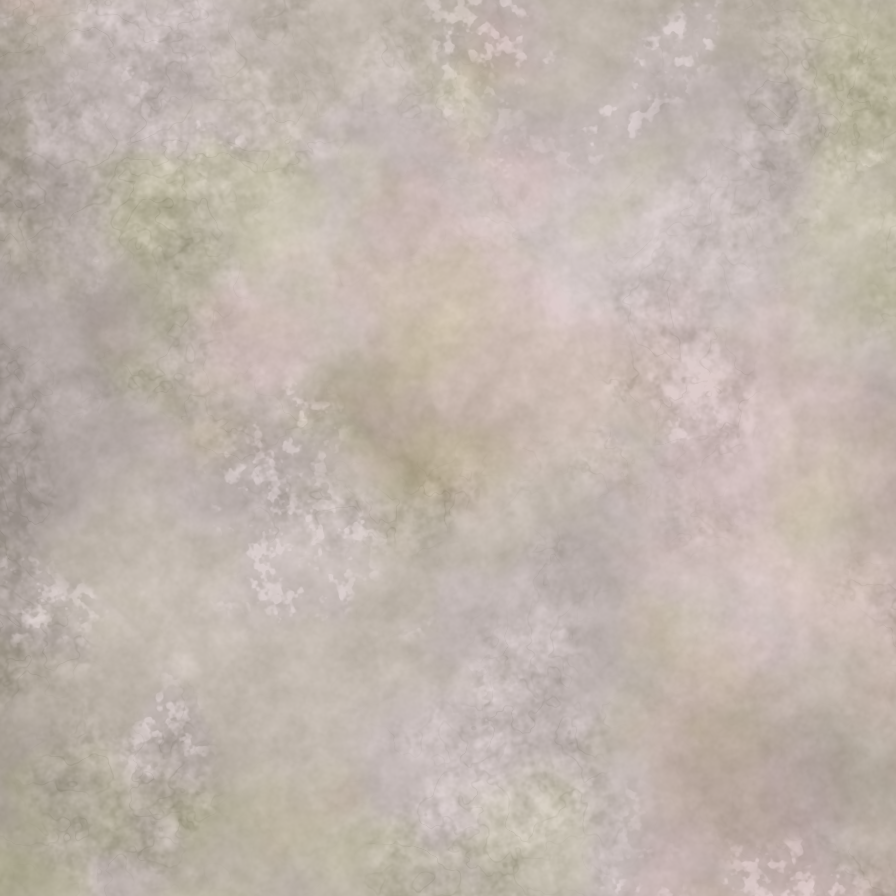
Give the GLSL for this texture, as a Shadertoy shader.

```glsl
// Weathered warm-grey plaster with cloudy stains, crackled patches and pale flakes.

const vec3 SHADE = vec3(0.640, 0.608, 0.560);
const vec3 CHALK = vec3(0.800, 0.762, 0.728);
const vec3 OLIVE_SHIFT = vec3(-0.012, 0.004, -0.045);
const vec3 ROSE_SHIFT = vec3(0.014, -0.014, -0.012);
const vec3 LILAC_SHIFT = vec3(0.008, 0.002, 0.032);

float hash(vec2 p) {
    vec3 q = fract(vec3(p.xyx) * 0.1031);
    q += dot(q, q.yzx + 33.33);
    return fract((q.x + q.y) * q.z);
}

float valueNoise(vec2 p) {
    vec2 cell = floor(p);
    vec2 f = fract(p);
    f = f * f * f * (f * (f * 6.0 - 15.0) + 10.0);
    float bottom = mix(hash(cell), hash(cell + vec2(1, 0)), f.x);
    float top = mix(hash(cell + vec2(0, 1)), hash(cell + vec2(1, 1)), f.x);
    return mix(bottom, top, f.y);
}

// Fractal noise, normalised to 0..1; each octave is turned to hide the grid.
float fbm(vec2 p, int octaves, float gain) {
    mat2 turn = mat2(0.8, 0.6, -0.6, 0.8);
    float sum = 0.0, total = 0.0, weight = 1.0;
    for (int i = 0; i < octaves; i++) {
        sum += weight * valueNoise(p);
        total += weight;
        weight *= gain;
        p = turn * p * 2.03 + 17.3;
    }
    return sum / total;
}

// Soft irregular patches covering part of the canvas.
float patches(vec2 p, float low, float high) {
    return smoothstep(low, high, fbm(p, 4, 0.55));
}

// Thin wandering lines along the mid level of a noise field.
float veins(vec2 p, float width) {
    float level = abs(fbm(p, 3, 0.55) - 0.5);
    return 1.0 - smoothstep(0.0, width, level);
}

void mainImage(out vec4 fragColor, in vec2 fragCoord) {
    vec2 uv = fragCoord / iResolution.xy;
    vec2 warp = vec2(fbm(uv * 7.0 + 3.1, 3, 0.5), fbm(uv * 7.0 + 41.7, 3, 0.5)) - 0.5;
    vec2 p = uv + 0.07 * warp;

    // Broad clouds, slightly wider than tall
    float clouds = fbm(p * vec2(4.2, 5.2) + 8.4, 5, 0.52) - 0.5;
    float blotches = fbm(p * 15.0 + 61.0, 4, 0.6) - 0.5;
    float tone = 0.67 + 1.25 * clouds + 0.55 * blotches;

    // Fine mottling, stronger inside rough patches
    float rough = patches(p * 6.5 + 23.0, 0.42, 0.68);
    float mottle = fbm(uv * 48.0 + 5.0, 3, 0.75) - 0.5;
    float grain = fbm(uv * 150.0 + 90.0, 2, 0.7) - 0.5;
    tone += mix(0.45, 1.15, rough) * mottle + mix(0.14, 0.36, rough) * grain;

    // Dark crackle and pale flakes
    float crackle = veins(uv * 36.0 + 2.0 * warp, 0.05);
    tone -= crackle * mix(0.03, 0.22, rough);
    float flaky = patches(p * 5.5 + 77.0, 0.55, 0.72);
    float flakes = smoothstep(0.53, 0.72, fbm(uv * 62.0 + 31.0, 3, 0.65));
    tone += 0.55 * flaky * flakes;

    // Grime along the left edge
    tone -= 0.42 * exp(-uv.x * 16.0) * (0.7 + 0.6 * valueNoise(uv * 9.0));

    // Plaster colour with faint stains
    vec3 color = mix(SHADE, CHALK, clamp(tone, -0.35, 1.3));
    color += OLIVE_SHIFT * patches(p * 4.0 + 12.0, 0.50, 0.72);
    color += ROSE_SHIFT * patches(p * 3.6 + 54.0, 0.52, 0.72);
    color += LILAC_SHIFT * max(0.8 * flaky, patches(p * 3.8 + 96.0, 0.53, 0.72));

    fragColor = vec4(clamp(color, 0.0, 1.0), 1.0);
}
```
